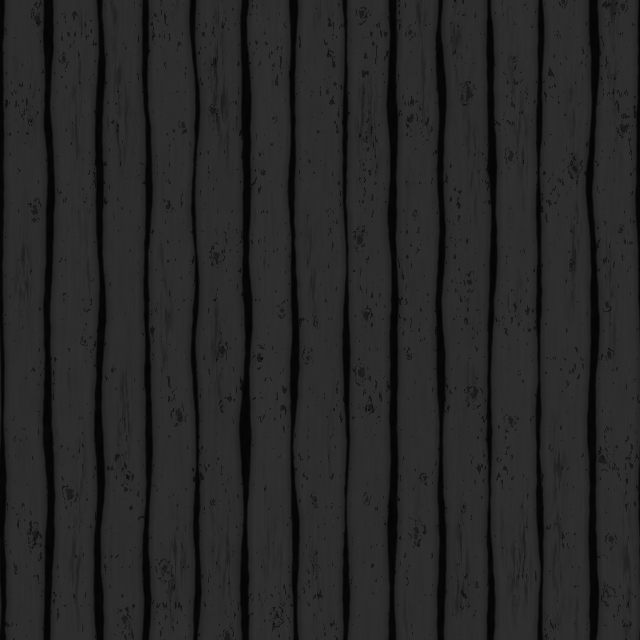
Reproduce this texture procedurally as a WebGL 2 fragment shader.

```glsl
#version 300 es
precision highp float;
// Thirteen dark, weathered upright wooden planks with wavy black gaps, knots and cracks.
uniform vec2 u_resolution;
out vec4 outColor;

const float PLANKS = 13.0;

vec2 hash2(vec2 p) {
    vec3 q = fract(p.xyx * vec3(0.1031, 0.1030, 0.0973));
    q += dot(q, q.yzx + 33.33);
    return fract((q.xx + q.yz) * q.zy);
}

float gradientDot(vec2 cell, vec2 offset) {
    float angle = 6.2832 * hash2(cell + 57.0).x;
    return dot(vec2(cos(angle), sin(angle)), offset);
}

// Gradient noise, roughly -0.7 to 0.7
float noise(vec2 p) {
    vec2 i = floor(p), f = p - i;
    vec2 u = f * f * f * (f * (f * 6.0 - 15.0) + 10.0);
    vec2 e = vec2(0.0, 1.0);
    return mix(mix(gradientDot(i, f), gradientDot(i + e.yx, f - e.yx), u.x),
               mix(gradientDot(i + e.xy, f - e.xy), gradientDot(i + e.yy, f - e.yy), u.x), u.y);
}

float fbm(vec2 p) {
    float sum = 0.0, amplitude = 1.0;
    for (int i = 0; i < 4; i++) {
        sum += amplitude * noise(p);
        p = p * 2.03 + 17.3;
        amplitude *= 0.55;
    }
    return sum;
}

// Centre, left edge and right edge of the gap at a plank boundary
vec3 gapEdges(float boundary, float y) {
    float id = mod(boundary, PLANKS);
    vec2 rnd = hash2(vec2(id, 4.0));
    float centre = boundary + 0.1 * (rnd.x - 0.5) + 0.10 * noise(vec2(y * 0.38, id * 7.3 + 0.4));
    vec2 reach = vec2(noise(vec2(y * 0.6, id * 5.7 + 31.4)), noise(vec2(y * 0.6, id * 5.7 + 83.4)));
    vec2 rough = vec2(noise(vec2(y * 4.0, id + 140.5)), noise(vec2(y * 4.0, id + 190.5)));
    reach = max(mix(0.03, 0.075, rnd.y) + 0.09 * reach + 0.018 * rough, 0.012);
    return vec3(centre, centre - reach.x, centre + reach.y);
}

// Ragged ringed knots scattered down one plank
float knots(vec2 p, float plank) {
    float dark = 0.0;
    float row = floor(p.y / 1.6);
    for (float k = -1.0; k <= 1.0; k++) {
        vec2 cell = vec2(mod(plank, PLANKS), row + k);
        vec2 place = hash2(cell + 11.0), kind = hash2(cell + 71.0);
        if (kind.x > 0.6) continue;
        vec2 centre = vec2(plank + mix(0.22, 0.78, place.x), (row + k + place.y) * 1.6);
        float size = mix(0.07, 0.21, kind.y * kind.y);
        vec2 d = (p - centre) * vec2(1.0, 0.62);
        float r = length(d) / size + 0.45 * fbm(p * 7.0);
        float rings = smoothstep(0.0, 0.8, sin(r * 11.0 + 3.0 * noise(p * 9.0)));
        float broken = smoothstep(-0.15, 0.25, fbm(p * vec2(9.0, 5.0) + 40.0));
        float core = 1.0 - smoothstep(0.2, 0.45, r);
        dark = max(dark, (1.0 - smoothstep(0.65, 1.1, r)) * max(core * 0.8, rings * broken));
    }
    return dark;
}

void main() {
    // One unit is one plank width in both directions
    vec2 p = gl_FragCoord.xy / u_resolution * PLANKS;
    float pixel = PLANKS / min(u_resolution.x, u_resolution.y);

    float boundary = floor(p.x + 0.5);
    vec3 gap = gapEdges(boundary, p.y);
    float edge = max(gap.y - p.x, p.x - gap.z);
    float plank = p.x > gap.x ? boundary : boundary - 1.0;
    vec2 tone = hash2(vec2(mod(plank, PLANKS), 23.0));
    vec2 grainPos = vec2(p.x - plank + mod(plank, PLANKS) * 3.7, p.y);

    // Faint grain and rounded plank sides
    float shade = 0.178 + 0.008 * (tone.x - 0.5);
    shade += 0.008 * fbm(grainPos * vec2(14.0, 0.9)) + 0.006 * fbm(grainPos * vec2(4.0, 2.0));
    shade *= mix(0.8, 1.0, smoothstep(0.0, 0.16, edge));

    // Long dark stains down the middle
    float middle = smoothstep(0.08, 0.34, edge);
    float stainArea = smoothstep(0.02, 0.5, noise(grainPos * vec2(2.4, 0.33) + 9.0));
    float streaks = smoothstep(-0.25, 0.5, fbm(grainPos * vec2(13.0, 1.6)));
    shade -= 0.065 * middle * stainArea * streaks;

    // Knots, small pits and narrow cracks
    shade -= 0.085 * knots(p, plank) * smoothstep(0.0, 0.08, edge);
    float wornArea = smoothstep(-0.05, 0.4, noise(grainPos * vec2(1.8, 0.7) + 61.0));
    float pits = smoothstep(0.5, 0.72, fbm(grainPos * vec2(12.0, 5.0) + 5.0) + 0.28 * wornArea);
    float cracks = smoothstep(0.48, 0.62, noise(grainPos * vec2(11.0, 1.1) + 33.0));
    shade -= 0.08 * pits + 0.06 * cracks * wornArea;

    // Black gaps with a little dim texture inside
    float gapShade = 0.022 + 0.012 * fbm(p * vec2(9.0, 3.0));
    shade = mix(gapShade, max(shade, 0.06), smoothstep(-pixel, pixel + 0.012, edge));
    outColor = vec4(vec3(shade), 1.0);
}
```
